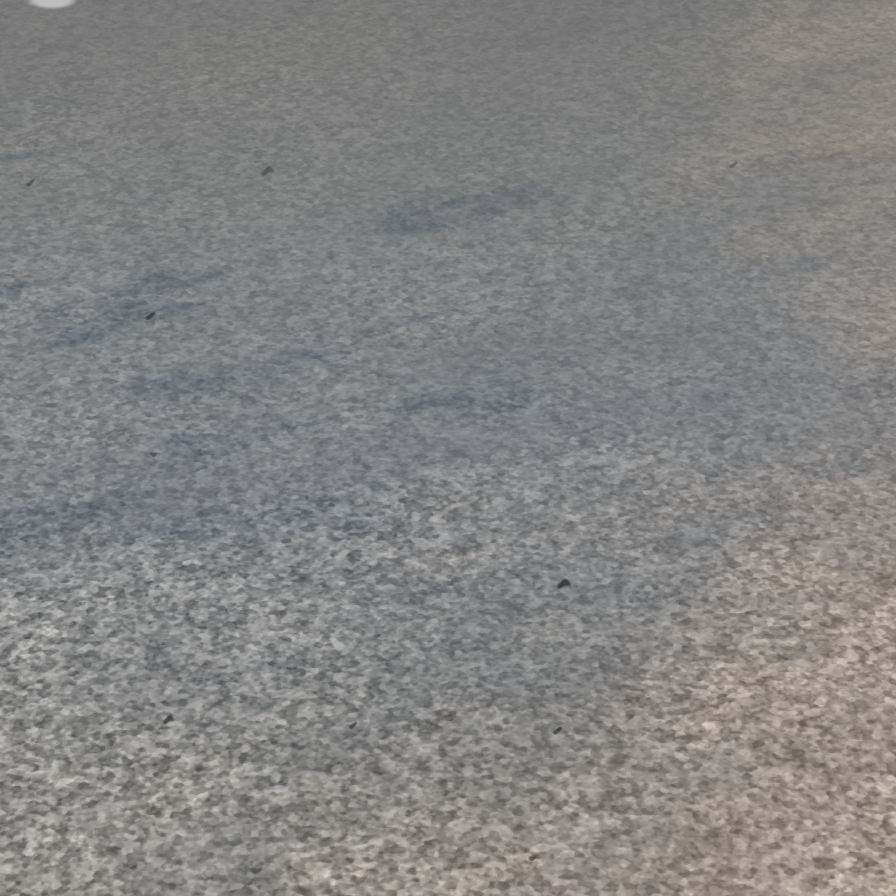
A WebGL 1 fragment shader for this texture:

```glsl
precision highp float;
// Weathered ground seen at a slant: blurred cellular grains that flatten and
// fade with distance, over drifting cool stains and a warm near corner.
// Sparse dark pebbles are scattered on a jittered grid.

uniform vec2 u_resolution;

vec2 hash2(vec2 p) {
  vec3 q = fract(vec3(p.xyx) * vec3(0.1031, 0.1030, 0.0973));
  q += dot(q, q.yzx + 33.33);
  return fract((q.xx + q.yz) * q.zy);
}

// Soft cellular noise: every feature point blends in its own tone.
// Returns a signed value of about -0.5 to 0.5.
float softCells(vec2 p, float sharpness) {
  vec2 cell = floor(p);
  float toneSum = 0.0;
  float weightSum = 0.0;
  for (int j = -1; j <= 1; j++) {
    for (int i = -1; i <= 1; i++) {
      vec2 id = cell + vec2(float(i), float(j));
      vec2 offset = id + hash2(id) - p;
      float weight = exp(-sharpness * dot(offset, offset));
      toneSum += weight * hash2(id + 71.7).x;
      weightSum += weight;
    }
  }
  return toneSum / max(weightSum, 1e-6) - 0.5;
}

// Three octaves of soft cells for stains and drifts.
float stains(vec2 p) {
  float sum = 0.0;
  float gain = 0.6;
  for (int i = 0; i < 3; i++) {
    sum += gain * softCells(p, 4.0);
    p = p * 2.1 + vec2(17.3, 9.1);
    gain *= 0.62;
  }
  return sum;
}

// Ground plane coordinates: rows crowd together towards the top.
vec2 groundPlane(vec2 uv) {
  float y = uv.y;
  return vec2((uv.x - 0.5) * (1.0 + 0.5 * y), y + 0.6 * y * y);
}

// Soft flattened ellipse mask.
float ellipse(vec2 p, vec2 radius, float blur) {
  return 1.0 - smoothstep(1.0 - blur, 1.0 + blur, length(p / radius));
}

// Rare dark pebbles, at most one per grid cell.
float pebbles(vec2 uv, vec2 grid, float chance) {
  vec2 id = floor(uv * grid);
  vec2 pick = hash2(id + 5.3);
  vec2 centre = (id + 0.25 + 0.5 * hash2(id + 31.9)) / grid;
  float size = mix(0.004, 0.012, pick.y * pick.y * pick.y);
  vec2 d = uv - centre;
  d.y -= 0.2 * d.x;
  d.y += 0.0015 * sin(d.x * 420.0 + pick.y * 6.0);
  float strength = step(pick.x, chance) * mix(0.5, 1.0, pick.y);
  return strength * ellipse(d, vec2(size, size * 0.55), 0.4);
}

vec3 groundColor(vec2 uv, float drift) {
  vec3 far = vec3(0.475, 0.478, 0.473);
  vec3 middle = vec3(0.508, 0.520, 0.530);
  vec3 near = vec3(0.535, 0.530, 0.518);
  vec3 warm = vec3(0.650, 0.585, 0.540);
  vec3 color = mix(near, middle, smoothstep(0.0, 0.5, uv.y));
  color = mix(color, far, smoothstep(0.5, 1.0, uv.y));
  float glow = uv.x * 0.75 + (1.0 - uv.y) * 0.5 + drift * 0.5;
  return mix(color, warm, 0.85 * smoothstep(0.6, 1.3, glow));
}

void main() {
  vec2 uv = gl_FragCoord.xy / u_resolution;
  vec2 ground = groundPlane(uv);
  float nearness = 1.0 - smoothstep(0.1, 0.95, uv.y);

  // Broad tone with stains leaning up to the right
  vec2 slanted = vec2(uv.x, ground.y - 0.3 * uv.x);
  float drift = stains(slanted * vec2(3.5, 6.0));
  vec3 color = groundColor(uv, drift);
  color += drift * mix(0.03, 0.10, nearness) * vec3(1.1, 1.0, 0.85);

  // Cool, dark smudges, strongest on the left of the middle distance
  float smudge = stains(slanted * vec2(6.0, 15.0) + 40.0);
  float band = smoothstep(0.1, 0.6, uv.y) * (1.0 - smoothstep(0.78, 0.92, uv.y));
  float cool = smoothstep(0.06, 0.32, smudge) * band * mix(1.0, 0.4, uv.x);
  color -= cool * vec3(0.085, 0.070, 0.050);

  // Grains: wide streaks, medium chips and fine grit
  float grain = 0.40 * softCells(ground * vec2(55.0, 95.0), 5.0);
  grain += 0.75 * softCells(ground * vec2(105.0, 160.0) + 13.0, 7.0);
  grain += 0.50 * softCells(ground * vec2(190.0, 250.0) + 57.0, 7.0);
  float contrast = mix(0.07, 0.29, nearness) * (1.0 + 0.8 * drift);
  color += grain * contrast * vec3(1.03, 1.0, 0.96);

  // Pebbles, and one pale chip at the far edge
  float dark = pebbles(uv, vec2(9.0, 13.0), 0.11);
  dark *= 1.0 - smoothstep(0.75, 0.88, uv.y);
  color = mix(color, vec3(0.15, 0.16, 0.17), 0.85 * dark);
  float chip = ellipse(uv - vec2(0.058, 1.0), vec2(0.024, 0.009), 0.3);
  color = mix(color, vec3(0.74), chip);

  gl_FragColor = vec4(clamp(color, 0.0, 1.0), 1.0);
}
```
